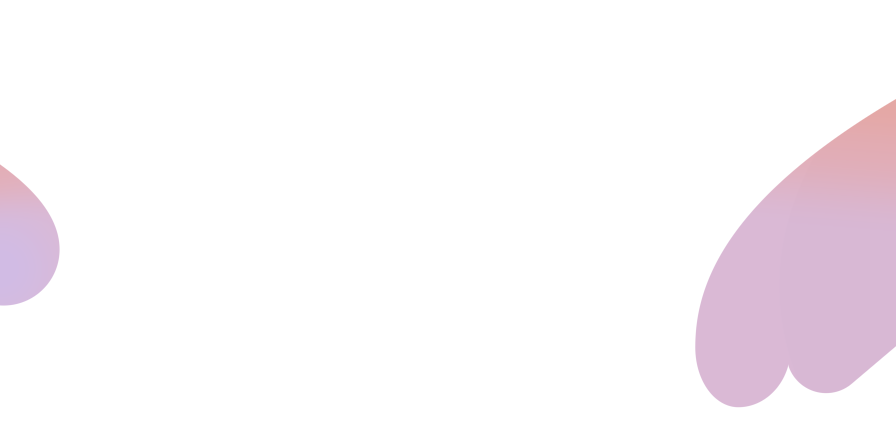
Give the GLSL for this background, as a WebGL 2 fragment shader.

```glsl
#version 300 es
precision highp float;
// Soft pink and lavender petals entering a white canvas from both sides.

#define LEFT_CENTER vec2(0.008, 0.443)
#define LEFT_RADIUS 0.125
#define OUTER_CENTER vec2(1.648, 0.224)
#define OUTER_LOBE vec2(0.096, 0.133)
#define OUTER_WIDE 0.117
#define INNER_CENTER vec2(1.844, 0.211)
#define INNER_RADIUS 0.0885
#define INNER_AXIS vec2(0.763, 0.647)

uniform vec2 u_resolution;
out vec4 fragColor;

const vec3 WHITE = vec3(1.0);
const vec3 CORAL = vec3(0.902, 0.663, 0.651);
const vec3 ROSE = vec3(0.890, 0.682, 0.714);
const vec3 MAUVE = vec3(0.853, 0.726, 0.837);
const vec3 LAVENDER = vec3(0.820, 0.735, 0.895);

// Approximate signed distance to an ellipse.
float ellipse(vec2 q, vec2 r) {
    float k = length(q / r);
    return k * (k - 1.0) / max(length(q / (r * r)), 1e-4);
}

// Distance past a side that bends inward by reach * (h / rise)^power.
float bentSide(float x, float h, float reach, float rise, float power) {
    float t = max(h, 0.0) / rise;
    float slope = reach * power / rise * pow(t, power - 1.0);
    return (reach * pow(t, power) - x) / sqrt(1.0 + slope * slope);
}

float leftPetal(vec2 p) {
    vec2 q = p - LEFT_CENTER;
    float side = bentSide(LEFT_RADIUS - q.x, q.y, 0.133, 0.190, 2.0);
    return min(length(q) - LEFT_RADIUS, max(side, -q.y));
}

float rightPetals(vec2 p) {
    // Outer lobe, a little wider on its right half.
    vec2 q = p - OUTER_CENTER;
    vec2 lobe = vec2(q.x < 0.0 ? OUTER_LOBE.x : OUTER_WIDE, OUTER_LOBE.y);
    float outer = ellipse(q, lobe);

    // Inner lobe, stretched along its slanted axis.
    vec2 s = p - INNER_CENTER;
    float along = max(dot(s, INNER_AXIS), 0.0);
    float inner = length(s - INNER_AXIS * along) - INNER_RADIUS;

    // Body above the lobes, between the bent side and the slanted lower edge.
    float side = bentSide(q.x + OUTER_LOBE.x, q.y, 0.448, 0.555, 2.1);
    float under = dot(s, vec2(INNER_AXIS.y, -INNER_AXIS.x)) - INNER_RADIUS;
    float body = max(max(side, under), -q.y);
    return min(min(outer, inner), body);
}

vec3 leftColor(vec2 p) {
    vec3 c = mix(MAUVE, ROSE, smoothstep(0.49, 0.645, p.y + 0.15 * (0.05 - p.x)));
    float glow = 1.0 - smoothstep(0.02, 0.19, length(p - vec2(0.0, 0.40)));
    return mix(c, LAVENDER, glow);
}

vec3 rightColor(vec2 p, float pixel) {
    float h = p.y + 0.08 * (p.x - 1.9);
    vec3 c = mix(MAUVE, ROSE, smoothstep(0.48, 0.68, h));
    c = mix(c, CORAL, smoothstep(0.65, 0.78, h));
    // Faint overlap of the inner petal.
    float bend = p.y - 0.362;
    float seam = p.x - 1.74 - 0.93 * bend * bend;
    return c - 0.006 * smoothstep(-pixel, pixel, seam);
}

float coverage(float d, float pixel) {
    return 1.0 - smoothstep(-0.7 * pixel, 0.7 * pixel, d);
}

void main() {
    float pixel = 1.0 / u_resolution.y;
    vec2 p = gl_FragCoord.xy * pixel;
    vec3 color = mix(WHITE, leftColor(p), coverage(leftPetal(p), pixel));
    color = mix(color, rightColor(p, pixel), coverage(rightPetals(p), pixel));
    fragColor = vec4(color, 1.0);
}
```
